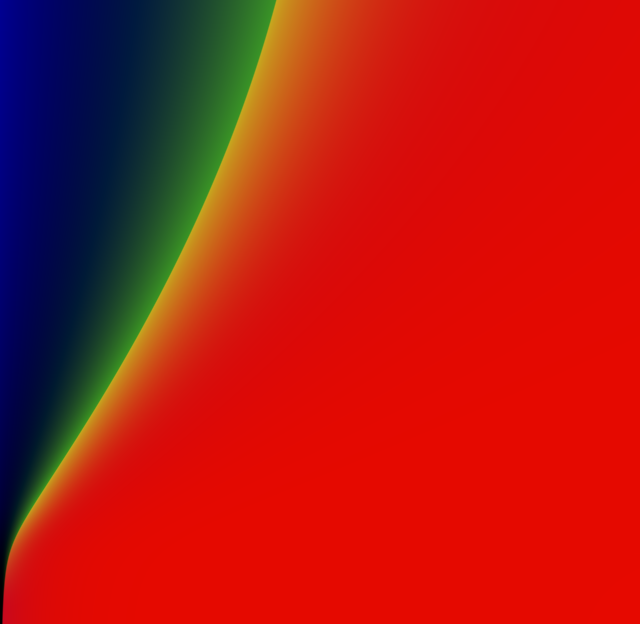
A Shadertoy shader for this background:

```glsl
// Horizontal position of the curved boundary at height y
float boundaryAt(float y) {
    float drop = 1.0 - y;
    float parabola = 0.431 - 0.262 * drop - 0.264 * drop * drop;
    // Smooth maximum with zero bends the foot along the left side
    return 0.5 * (parabola + sqrt(parabola * parabola + 0.00145));
}

// Blue to green field, graded by the fraction of the way to the boundary
vec3 coolSide(float reach, float y) {
    float sideBlue = 0.64 * (1.0 - exp(-2.2 * y));
    vec3 cool = vec3(
        0.45 * max(reach - 0.5, 0.0),
        0.58 * pow(reach, 2.5),
        0.11 + (sideBlue - 0.11) * exp(-2.4 * reach));
    return cool * smoothstep(0.02, 0.2, y);
}

// Gold to red field, fading with scaled distance from the boundary
vec3 warmSide(float fade, float y) {
    float gold = exp(-fade - 0.25 * fade * fade) + 0.09 * exp(-16.0 * fade);
    return vec3(
        0.90 - 0.12 * exp(-0.35 * fade),
        0.035 + 0.58 * gold * smoothstep(0.02, 0.2, y),
        0.12 * exp(-0.45 * fade));
}

void mainImage(out vec4 fragColor, in vec2 fragCoord) {
    vec2 uv = fragCoord / iResolution.xy;
    float boundary = boundaryAt(uv.y);
    float offset = uv.x - boundary;

    float reach = clamp(uv.x / boundary, 0.0, 1.0);
    float fade = max(offset, 0.0) / (0.02 + 0.28 * boundary);

    // Antialiased join of the two fields
    float softness = 1.0 / iResolution.x;
    float warmth = smoothstep(-softness, softness, offset);
    vec3 color = mix(coolSide(reach, uv.y), warmSide(fade, uv.y), warmth);
    fragColor = vec4(color, 1.0);
}
```
